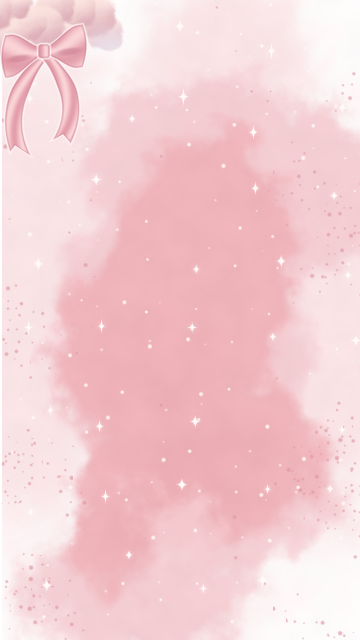
Reproduce this background procedurally as a WebGL 1 fragment shader.

```glsl
precision highp float;
// Rose watercolour wash with sparkles, rosy freckles, and a ribbon bow on a cloud in the top left corner.
uniform vec2 u_resolution;

float hash(vec2 p) {
  return fract(sin(dot(p, vec2(127.1, 311.7))) * 43758.5);
}

vec2 hash2(vec2 p) {
  return vec2(hash(p), hash(p + 41.3));
}

float corner(vec2 cell, vec2 f, vec2 o) {
  float a = 6.2832 * hash(cell + o);
  return dot(vec2(cos(a), sin(a)), f - o);
}

float gradientNoise(vec2 p) {
  vec2 i = floor(p), f = fract(p);
  vec2 u = f * f * f * (f * (f * 6.0 - 15.0) + 10.0);
  return mix(mix(corner(i, f, vec2(0, 0)), corner(i, f, vec2(1, 0)), u.x),
             mix(corner(i, f, vec2(0, 1)), corner(i, f, vec2(1, 1)), u.x), u.y);
}

float fbm(vec2 p) {
  float sum = 0.0, amp = 0.6;
  for (int i = 0; i < 5; i++) {
    sum += amp * gradientNoise(p);
    p = mat2(1.6, 1.2, -1.2, 1.6) * p + 7.3;
    amp *= 0.5;
  }
  return sum;
}

// Approximate depth inside an ellipse
float blob(vec2 p, vec2 centre, vec2 radius) {
  return (1.0 - length((p - centre) / radius)) * min(radius.x, radius.y);
}

// Layered pigment, each layer deeper and smaller than the last
vec3 watercolour(vec2 p) {
  float grain = fbm(p * 1.3 + 20.0);
  vec2 w = p + 1.1 * vec2(fbm(p * 0.8), fbm(p * 0.8 + 9.0));

  float pale = max(blob(w, vec2(0.8, 7.2), vec2(2.9, 6.8)), blob(w, vec2(5.6, 1.6), vec2(2.5, 2.4)));
  pale = max(pale, max(blob(w, vec2(7.8, 8.3), vec2(2.6, 6.0)), blob(w, vec2(3.6, 14.6), vec2(3.3, 2.6))));

  float mid = max(blob(w, vec2(5.2, 4.3), vec2(3.3, 2.5)), blob(w, vec2(7.6, 4.7), vec2(2.0, 2.3)));
  mid = max(mid, max(blob(w, vec2(4.5, 8.6), vec2(3.3, 4.8)), blob(w, vec2(5.3, 12.0), vec2(3.3, 2.4))));
  mid = max(mid, blob(w, vec2(3.5, 14.8), vec2(2.8, 1.9)));

  float core = max(blob(w, vec2(5.2, 6.3), vec2(2.4, 3.2)), blob(w, vec2(4.1, 8.9), vec2(2.8, 2.9)));
  core = max(core, max(blob(w, vec2(5.0, 11.5), vec2(3.1, 2.3)), blob(w, vec2(2.9, 13.3), vec2(1.3, 1.9))));

  vec3 col = mix(vec3(0.995, 0.985, 0.985), vec3(0.975, 0.89, 0.9), smoothstep(-0.6, 1.3, pale + grain));
  col = mix(col, vec3(0.952, 0.795, 0.815), 0.92 * smoothstep(-0.25, 0.5, mid + 0.5 * grain));
  col = mix(col, vec3(0.937, 0.705, 0.73), smoothstep(-0.2, 0.55, core + 0.5 * grain));
  col = mix(col, vec3(0.922, 0.665, 0.695), 0.6 * smoothstep(0.2, 2.0, core) * smoothstep(6.0, 12.0, p.y));
  float bloom = smoothstep(-0.3, 0.7, blob(w, vec2(4.4, 13.1), vec2(1.2, 0.9)) + grain);
  return mix(col, vec3(0.97, 0.86, 0.875), 0.5 * bloom) + 0.025 * grain;
}

// One round dot per cell, kept with the given chance
float dots(vec2 p, float cell, float radius, float chance, float px) {
  vec2 id = floor(p / cell);
  vec2 d = (fract(p / cell) - 0.2 - 0.6 * hash2(id)) * cell;
  float r = radius * (0.4 + 0.6 * hash(id + 5.7));
  return smoothstep(px, -px, length(d) - r) * step(hash(id + 17.1), chance);
}

// Four-pointed stars with a faint halo
float sparkles(vec2 p, float px) {
  vec2 id = floor(p / 1.9);
  vec2 d = abs((fract(p / 1.9) - 0.25 - 0.5 * hash2(id + 3.0)) * 1.9);
  float size = 0.13 + 0.08 * hash(id + 8.0);
  float star = sqrt(d.x / (0.65 * size)) + sqrt(d.y / size);
  float edge = 0.12 + px / size;
  return (smoothstep(1.0 + edge, 1.0 - edge, star) + 0.25 * exp(-dot(d, d) * 110.0)) * step(hash(id + 2.2), 0.8);
}

// Overlapping puffs, lit from above
vec3 cloud(vec3 col, vec2 p, float px) {
  vec2 w = p + 0.22 * vec2(fbm(p * 2.0), fbm(p * 2.0 + 5.0));
  for (int i = 0; i < 10; i++) {
    float k = float(i);
    vec2 c = vec2(2.65 - 0.31 * k, 0.5 + 0.42 * sin(k * 2.4 + 1.0));
    vec2 d = (w - c) / (0.48 + 0.12 * sin(k * 1.7));
    vec3 shade = mix(vec3(0.985, 0.89, 0.87), vec3(0.86, 0.67, 0.71), smoothstep(-0.7, 1.0, d.y + 0.4 * d.x));
    shade = mix(shade, vec3(0.91, 0.86, 0.9), smoothstep(1.6, 2.8, p.x) * smoothstep(0.4, 1.2, p.y));
    col = mix(col, shade, 0.9 * smoothstep(1.0 + px, 0.8, length(d)));
  }
  return col;
}

// Lays a satin strip with a pale rim; across runs from -1 to 1
vec3 satin(vec3 col, float dist, float across, float along, float px) {
  float sheen = 0.5 + 0.5 * sin(across * 3.5 + along * 4.0);
  vec3 silk = mix(vec3(0.89, 0.62, 0.67), vec3(0.98, 0.83, 0.84), sheen);
  silk = mix(silk, vec3(0.79, 0.47, 0.54), 0.6 * smoothstep(-0.06, 0.0, dist));
  col = mix(col, vec3(1.0, 0.97, 0.97), 0.8 * smoothstep(px, -px, dist - 0.04));
  return mix(col, silk, smoothstep(px, -px, dist));
}

// Tail whose middle line is a parabola, ending in a notch
vec3 tail(vec3 col, vec2 p, float tipX, float bend, float turn, float len, float px) {
  float s = (p.y - 1.42) / len;
  float slope = 2.0 * bend * (s - turn) / len;
  float x = (p.x - tipX - bend * (s - turn) * (s - turn)) / sqrt(1.0 + slope * slope);
  float width = 0.12 + 0.09 * smoothstep(0.0, 0.4, s);
  float ends = max(-s, s - 0.92 - 0.4 * abs(x + 0.05)) * len;
  return satin(col, max(abs(x) - width, ends), x / width, s * 1.5, px);
}

vec3 bow(vec3 col, vec2 p, float px) {
  col = tail(col, p, 0.34, 1.54, 0.68, 2.4, px);
  col = tail(col, p, 1.77, -1.52, 0.62, 2.1, px);
  vec2 d = p - vec2(1.1, 1.28);
  vec2 q = vec2(abs(d.x), d.y + 0.14 * d.x);
  float width = 0.1 + 0.43 * smoothstep(0.0, 0.85, q.x);
  float loops = max(abs(q.y) - width, q.x - 1.06 + 0.35 * q.y * q.y);
  col = satin(col, loops, q.y / width, q.x, px);
  float fold = -blob(q, vec2(0.62, 0.1), vec2(0.3, 0.09));
  col = mix(col, vec3(0.8, 0.5, 0.57), 0.65 * smoothstep(0.04, -0.05, fold));
  float knot = length(max(abs(d) - vec2(0.07, 0.1), 0.0)) - 0.07;
  return satin(col, knot, d.x * 6.0, 0.1, px);
}

void main() {
  // Canvas is 9 by 16 units, with y measured down from the top
  vec2 p = gl_FragCoord.xy / u_resolution * vec2(9.0, 16.0);
  p.y = 16.0 - p.y;
  float px = 9.0 / u_resolution.x;
  vec3 col = watercolour(p);

  // Freckles gather in drifts along both sides
  float side = smoothstep(1.8, 4.2, abs(p.x - 4.5)) * smoothstep(1.5, 3.0, p.y);
  float drift = side * smoothstep(-0.25, 0.25, gradientNoise(p * 0.55 + 3.0));
  float freckles = max(dots(p, 0.32, 0.055, 0.65 * drift, px), dots(p + 4.1, 0.21, 0.03, 0.5 * drift, px));
  col = mix(col, vec3(0.87, 0.59, 0.64), 0.65 * freckles);

  float lights = max(dots(p + 0.4, 0.95, 0.05, 0.6, px), 0.7 * dots(p + 2.7, 1.2, 0.03, 0.6, px));
  col = mix(col, vec3(1.0, 0.98, 0.97), min(0.85 * lights + sparkles(p, px), 1.0));

  col = mix(col, vec3(1.0), smoothstep(0.07, 0.03, p.x) * step(1.6, p.y));
  col = cloud(col, p, px);
  col = bow(col, p, px);
  gl_FragColor = vec4(clamp(col, 0.0, 1.0), 1.0);
}
```
